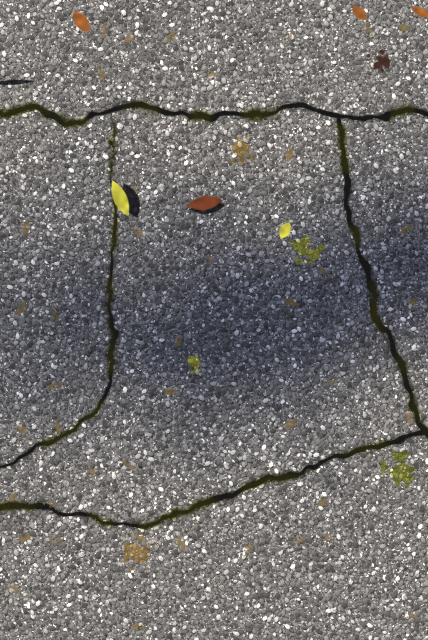
This texture is drawn by a Shadertoy shader. Its source:

```glsl
vec2 hash2(vec2 cell) {
    vec3 h = fract(cell.xyx * vec3(.1031, .1030, .0973));
    h += dot(h, h.yzx + 33.33);
    return fract((h.xx + h.yz) * h.zy);
}

float noise(vec2 p) {
    vec2 i = floor(p), f = fract(p);
    f = f * f * (3. - 2. * f);
    return mix(mix(hash2(i).x, hash2(i + vec2(1, 0)).x, f.x),
               mix(hash2(i + vec2(0, 1)).x, hash2(i + 1.).x, f.x), f.y);
}

float fbm(vec2 p) {
    return .6 * noise(p) + .4 * noise(p * 2.1 + 7.);
}

vec2 rotate(vec2 p, float angle) {
    float c = cos(angle), s = sin(angle);
    return vec2(c * p.x + s * p.y, c * p.y - s * p.x);
}

// One layer of angular chips, each with a lit face and a soft dark side
float layChips(float tone, vec2 p, float cells) {
    p *= cells;
    float blur = .7 * cells / iResolution.x + .04;
    vec2 home = floor(p);
    for (int k = 0; k < 9; k++) {
        vec2 cell = home + vec2(k % 3, k / 3) - 1.;
        vec2 seat = hash2(cell + cells), kind = hash2(cell + cells + 57.);
        vec2 away = p - cell - seat;
        vec2 q = abs(rotate(away, 6.28 * kind.x)) * vec2(1., 1.45);
        float d = max(q.x, dot(q, vec2(.5, .87))) - mix(.15, .5, kind.y);
        float slope = dot(away, vec2(-.5, .85));
        float shade = .5 + .42 * seat.x + 1.1 * pow(fract(kind.x * 7.3 + seat.y), 3.);
        tone *= 1. - .36 * smoothstep(.22, -.1, d + .25 * slope);
        tone = mix(tone, shade * (1. + .4 * slope), smoothstep(blur, -blur, d));
    }
    return tone;
}

float leaf(vec2 p, vec2 center, float angle, vec2 size) {
    vec2 q = rotate(p - center, angle);
    float d = abs(q.y) - size.y * (1. - q.x * q.x / (size.x * size.x));
    return smoothstep(.0025, -.0025, d);
}

float moss(vec2 p, vec2 center, float radius) {
    float ragged = length(p - center) / radius + 1.6 * (noise(p * 85.) - .5);
    return .85 * smoothstep(1., .6, ragged);
}

// Distance to the nearest of four wandering cracks
float crackDistance(vec2 p) {
    p += .022 * (vec2(noise(p * 13.), noise(p * 13. + 40.)) - .5);
    p += .013 * (vec2(noise(p * 42.), noise(p * 42. + 80.)) - .5);
    float top = abs(p.y - 1.231 - .013 * cos(p.x * 21. - 1.2 + sin(p.x * 6.)));
    float drop = 1.227 - p.y;
    float right = abs(p.x - .787 - .12 * drop - .2 * drop * drop) * .95;
    right += step(drop, 0.) + step(.77, drop);
    float bend = max(.64 - p.y, 0.);
    float left = abs(p.x - .266 + 4.6 * bend * bend) / sqrt(1. + 85. * bend * bend);
    left += .0025 + .003 * smoothstep(.95, 1.15, p.y) + step(1.23, p.y);
    float dip = (p.x - .31) / .09;
    float bottom = abs(p.y - .308 + .048 * exp(-dip * dip) - .165 * smoothstep(.35, 1., p.x));
    return min(min(top, right), min(left, bottom));
}

void mainImage(out vec4 fragColor, in vec2 fragCoord) {
    vec2 p = fragCoord / iResolution.x;

    // Stone aggregate in dark binder, coarser chips on top
    float tone = .62 + .5 * noise(p * 190.);
    for (float cells = 155.; cells > 70.; cells -= 42.) tone = layChips(tone, p, cells);
    tone = 1.12 * tone + .06;

    // Soft shade across the middle, cooler than the sunlit ends
    float band = (p.y - .72 - .16 * smoothstep(.6, 1., p.x) - .1 * (fbm(p * 3.) - .5)) / .25;
    float shade = exp(-band * band) * (.75 + .25 * smoothstep(.1, .5, p.x));
    shade = clamp(shade + .3 * (fbm(p * 5. + 20.) - .5), 0., 1.);
    vec3 color = tone * mix(vec3(.535, .52, .505), vec3(.275, .285, .33), shade);

    // Cracks with mossy rims
    float crack = crackDistance(p);
    float growth = smoothstep(.35, .7, noise(p * 17. + 5.));
    color = mix(color, color * vec3(.68, .68, .42), growth * smoothstep(.017, .004, crack));
    color *= 1. - .35 * smoothstep(.013, .003, crack);
    float width = .0035 + .004 * noise(p * 30.);
    color = mix(color, mix(vec3(.08), vec3(.16, .16, .07), growth),
                .92 * smoothstep(width + .002, width - .002, crack));

    // Scattered dry flecks
    vec2 cell = floor(p * 11.), pick = hash2(cell + 311.);
    vec2 seat = (cell + .3 + .4 * hash2(cell + 91.)) / 11.;
    float fleck = leaf(p, seat, 6.28 * pick.y, vec2(.019, .008)) * step(.76, pick.x);
    fleck *= smoothstep(.3, .6, noise(p * 110.));
    color = mix(color, vec3(.56, .46, .29) * (1. - .4 * shade), .75 * fleck);

    // Moss tufts and crumbled litter
    float tufts = max(moss(p, vec2(.715, .91), .033), moss(p, vec2(.93, .4), .036));
    tufts = max(tufts, moss(p, vec2(.457, .645), .018));
    color = mix(color, vec3(.4, .41, .16) * (.5 + .6 * tone), tufts);
    float crumbs = max(moss(p, vec2(.32, .2), .032), moss(p, vec2(.56, 1.14), .03));
    color = mix(color, vec3(.5, .41, .25) * (.6 + .5 * tone), crumbs);
    color = mix(color, vec3(.24, .14, .11), moss(p, vec2(.885, 1.355), .023));

    // Fallen leaves over their shadows
    float under = max(leaf(p, vec2(.305, 1.027), -1.2, vec2(.043, .02)),
                      leaf(p, vec2(.485, 1.011), .12, vec2(.042, .015)));
    under = max(under, leaf(p, vec2(.03, 1.303), .05, vec2(.05, .006)));
    color = mix(color, vec3(.07, .07, .09), .85 * under);
    float grain = .8 + .35 * noise(p * 70.);
    float yellow = max(leaf(p, vec2(.281, 1.032), -1.15, vec2(.046, .016)),
                       leaf(p, vec2(.666, .957), 1.1, vec2(.022, .013)));
    color = mix(color, vec3(.82, .8, .29) * grain, yellow);
    color = mix(color, vec3(.47, .25, .16) * grain, leaf(p, vec2(.478, 1.021), .15, vec2(.042, .016)));
    float orange = max(leaf(p, vec2(.19, 1.445), -.95, vec2(.031, .015)),
                       leaf(p, vec2(.984, 1.467), -.45, vec2(.025, .01)));
    orange = max(orange, leaf(p, vec2(.84, 1.465), -.8, vec2(.023, .012)));
    color = mix(color, vec3(.68, .41, .21) * grain, orange);
    fragColor = vec4(clamp(color, 0., 1.), 1.);
}
```
